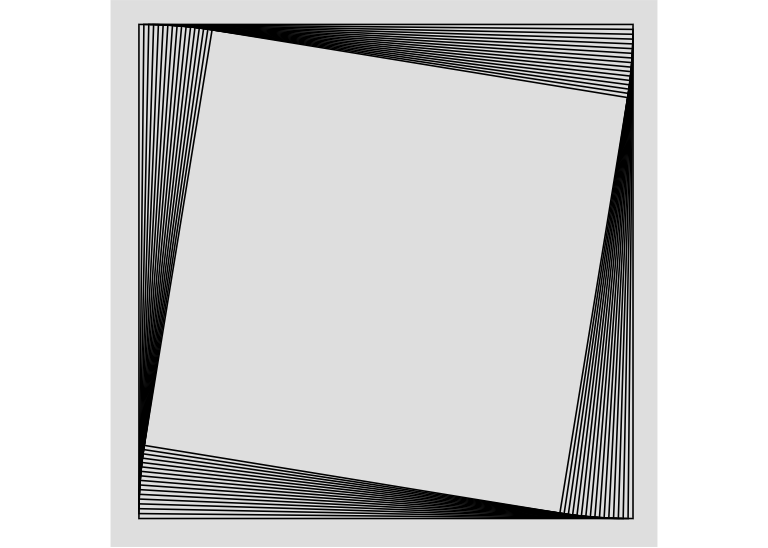
Give the GLSL for this background, as a WebGL 2 fragment shader.

```glsl
#version 300 es
precision highp float;

uniform vec2 u_resolution;
out vec4 fragColor;

const vec3 WHITE = vec3(1.0);
const vec3 PANEL_GREY = vec3(0.87);
const vec3 INK = vec3(0.0);

const int TURNS = 16;

// Chebyshev distance to a square, keeping its outer corners sharp
float squareDistance(vec2 p, float halfSide) {
    vec2 q = abs(p);
    return max(q.x, q.y) - halfSide;
}

// Share of a pixel that lies inside a shape
float coverage(float dist, float pixel) {
    return clamp(0.5 - dist / pixel, 0.0, 1.0);
}

// Nested squares: each has its corners on the sides of the one before
float whirlInk(vec2 p, float halfSide, float shift, float lineWidth, float pixel) {
    vec2 stepAxis = vec2(1.0 - shift, shift);
    float shrink = length(stepAxis);
    vec2 turn = stepAxis / shrink;
    mat2 rotation = mat2(turn.x, turn.y, -turn.y, turn.x);

    float bare = 1.0;
    for (int i = 0; i <= TURNS; i++) {
        float outline = abs(squareDistance(p, halfSide)) - 0.5 * lineWidth;
        bare *= 1.0 - coverage(outline, pixel);
        p = rotation * p;
        halfSide *= shrink;
    }
    return 1.0 - bare;
}

void main() {
    // Centred coordinates, one unit per canvas height
    float pixel = 1.0 / u_resolution.y;
    vec2 p = (gl_FragCoord.xy - 0.5 * u_resolution) * pixel;

    // Grey panel on white
    float panel = coverage(squareDistance(p - vec2(0.0, 0.0009), 0.499), pixel);
    vec3 color = mix(WHITE, PANEL_GREY, panel);

    // Twisted line frame
    vec2 frameCenter = vec2(0.0036, 0.0046);
    float ink = whirlInk(p - frameCenter, 0.4508, 0.01, 0.0029, pixel);
    color = mix(color, INK, ink);

    fragColor = vec4(color, 1.0);
}
```
